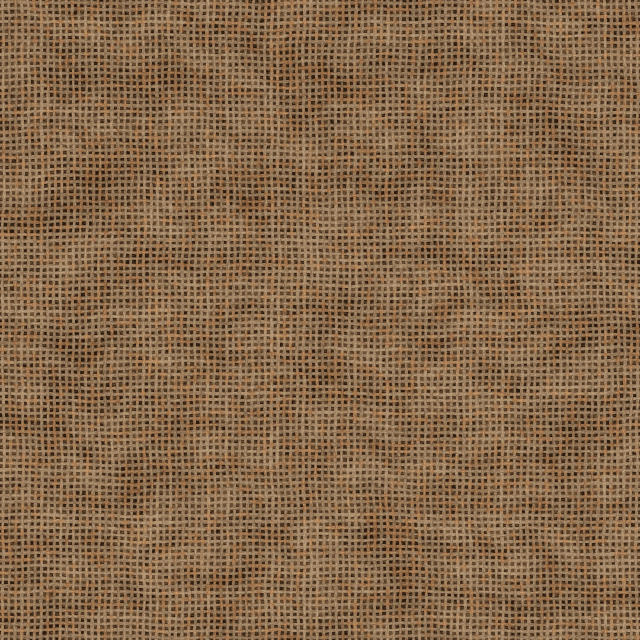
Give the GLSL for this texture, as a WebGL 2 fragment shader.

```glsl
#version 300 es
precision highp float;
// Coarse jute burlap: an open plain weave of wandering warp and weft threads
// with dark gaps between them. Layered sines bend and swell each thread, and
// cellular noise gives the fibre grain, stray fuzz in the gaps and worn patches.

uniform vec2 u_resolution;
out vec4 fragColor;

const vec2 THREADS = vec2(100.0);          // repeats across and down
const float HALF_WIDTH = 0.255;            // thread half width, in repeats
const float WIDTH_VARIATION = 0.055;
const float WANDER = 0.085;                // sideways drift, in repeats
const float EDGE_SOFTNESS = 0.09;
const float GRAIN_SCALE = 300.0;           // fibre flecks across the canvas
const float GRAIN_CONTRAST = 0.42;
const float PATCH_CONTRAST = 0.55;
const vec3 GAP_DARK = vec3(0.16, 0.10, 0.05);
const vec3 GAP_FUZZ = vec3(0.42, 0.31, 0.20);
const vec3 FIBRE_SHADE = vec3(0.42, 0.31, 0.21);
const vec3 FIBRE_LIGHT = vec3(0.69, 0.58, 0.45);
const vec3 RUST_TINT = vec3(1.06, 0.93, 0.80);

float hash(vec2 p) {
  vec3 q = fract(p.xyx * vec3(0.1031, 0.1030, 0.0973));
  q += dot(q, q.yzx + 33.33);
  return fract((q.x + q.y) * q.z);
}

// Distance to the nearest jittered point
float cellular(vec2 p) {
  vec2 cell = floor(p);
  float nearest = 2.0;
  for (int y = -1; y <= 1; y++) {
    for (int x = -1; x <= 1; x++) {
      vec2 c = cell + vec2(x, y);
      vec2 point = c + vec2(hash(c), hash(c + 71.7));
      nearest = min(nearest, distance(p, point));
    }
  }
  return nearest;
}

// Slow irregular wave in about -1..1
float wave(float t, float phase) {
  return 0.5 * sin(t + phase) + 0.3 * sin(2.3 * t + 1.7 * phase)
       + 0.2 * sin(5.1 * t + 2.9 * phase);
}

// One set of parallel threads: x = coverage, y = roundness, z = tone
vec3 threadSet(float across, float along, float seed, float pixel) {
  float id = floor(across);
  float phase = 40.0 * hash(vec2(id, seed));
  float offset = WANDER * wave(along * 0.55, phase);
  float width = HALF_WIDTH + WIDTH_VARIATION * wave(along * 0.8, phase + 9.0)
              + WIDTH_VARIATION * (hash(vec2(id, seed + 5.0)) - 0.5);
  float d = abs(fract(across) - 0.5 - offset);
  float soft = max(EDGE_SOFTNESS, 0.6 * pixel);
  float coverage = 1.0 - smoothstep(width - soft, width + soft, d);
  float roundness = 1.0 - clamp(d / width, 0.0, 1.0);
  float tone = 0.5 * (hash(vec2(id, seed + 13.0)) - 0.5)
             + 0.18 * wave(along * 0.35, phase + 21.0);
  return vec3(coverage, roundness, tone);
}

void main() {
  vec2 uv = gl_FragCoord.xy / u_resolution;
  vec2 pixel = THREADS / u_resolution;

  // Gentle pull of the whole cloth
  vec2 pull = vec2(wave(uv.y * 13.0, 1.0 + uv.x * 5.0),
                   wave(uv.x * 11.0, 4.0 + uv.y * 6.0));
  vec2 weave = uv * THREADS + 0.22 * pull;

  // Worn patches, wider than tall
  vec2 cloud = uv + 0.03 * pull;
  float worn = 0.6 * cellular(cloud * vec2(8.0, 15.0))
             + 0.4 * cellular(cloud * vec2(21.0, 38.0) + 17.0) - 0.46;

  // Fibre flecks, drawn out along each thread direction
  float flecksX = cellular(uv * GRAIN_SCALE * vec2(0.6, 1.2));
  float flecksY = cellular(uv * GRAIN_SCALE * vec2(1.2, 0.6) + 53.0);

  vec3 warp = threadSet(weave.x, weave.y, 3.0, pixel.x);
  vec3 weft = threadSet(weave.y, weave.x, 47.0, pixel.y);

  // Plain weave: the upper thread alternates at each crossing
  vec2 id = floor(weave);
  float warpOnTop = mod(id.x + id.y, 2.0);
  float warpShare = mix(warp.x * (1.0 - weft.x), warp.x, warpOnTop);
  float cover = max(warp.x, weft.x);
  float blend = clamp(warpShare / max(cover, 0.001), 0.0, 1.0);
  vec3 top = mix(weft, warp, blend);
  float flecks = mix(flecksX, flecksY, blend);

  // Thread colour
  float light = 0.42 + 0.28 * top.y + 0.45 * top.z
              + GRAIN_CONTRAST * 1.6 * (0.5 - flecks) - PATCH_CONTRAST * worn;
  light += 0.08 * warp.x * weft.x;
  vec3 fibre = mix(FIBRE_SHADE, FIBRE_LIGHT, clamp(light, -0.25, 1.15));
  float rust = smoothstep(0.5, 0.9, hash(id + 29.0) + 0.5 * worn);
  fibre *= mix(vec3(1.0), RUST_TINT, 0.75 * rust);

  // Gap colour, with stray fuzz that varies from gap to gap
  float gapFill = hash(floor(weave + 0.5) + 91.0);
  float fuzz = 0.38 + 0.55 * (gapFill - 0.5) + 1.1 * (0.5 - flecksX)
             - 1.3 * worn;
  vec3 gap = mix(GAP_DARK, GAP_FUZZ, clamp(fuzz, 0.0, 1.0));

  fragColor = vec4(mix(gap, fibre, cover), 1.0);
}
```
